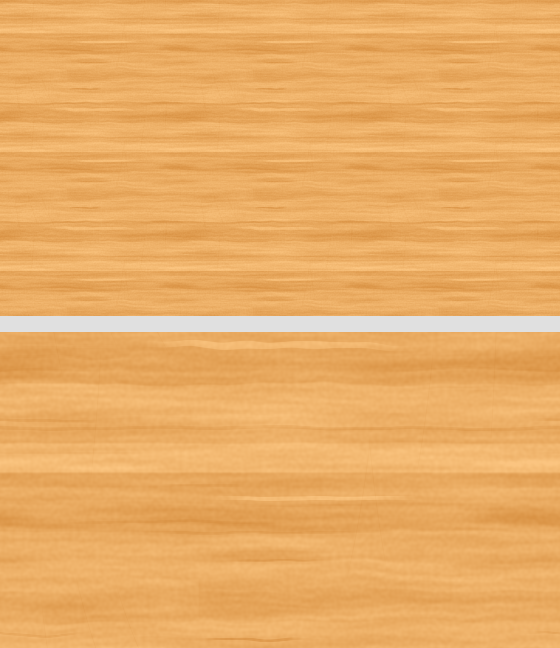
Top: the whole. Bottom: its middle third, enlarged.
A WebGL 2 fragment shader for this texture:

```glsl
#version 300 es
precision highp float;
// Honey-coloured wood made of thin horizontal strips, as one repeating tile.
// Strip tones, soft stains, stretched gradient-noise grain, hairlines and
// faint scratches add up to a single darkness that mixes two wood colours.

uniform vec2 u_resolution;
out vec4 fragColor;

const vec2 TILE_SIZE = vec2(0.588, 0.376);   // in canvas heights
const float TILE_TOP = 0.104;                // offset of the first seam
const vec3 PALE_WOOD = vec3(0.968, 0.748, 0.474);
const vec3 DARK_WOOD = vec3(0.868, 0.598, 0.296);

// Darkness of each strip, from the top of the tile down.
const int STRIPS = 24;
const float STRIP_TONE[STRIPS] = float[](
    0.66, 0.50, 0.62, 0.70, 0.42, 0.42, 0.32, 0.42,
    0.54, 0.48, 0.34, 0.40, 0.27, 0.28, 0.52, 0.60,
    0.74, 0.64, 0.32, 0.26, 0.36, 0.54, 0.16, 0.12);

// Stains: centre in the tile, then half width and half height.
const int STAINS = 6;
const vec4 STAIN[STAINS] = vec4[](
    vec4(0.49, 0.36, 0.20, 0.045), vec4(0.96, 0.70, 0.20, 0.045),
    vec4(0.94, 0.25, 0.18, 0.025), vec4(0.38, 0.13, 0.22, 0.025),
    vec4(0.95, 0.13, 0.15, 0.030), vec4(0.48, 0.24, 0.16, 0.018));

float hash(vec2 cell, float seed) {
    uvec2 k = uvec2(ivec2(cell) + 512);
    uint h = k.x * 1597u + k.y * 51749u + uint(seed) * 7919u;
    h = (h ^ (h >> 15)) * 739391u;
    h = (h ^ (h >> 13)) * 974711u;
    return float((h ^ (h >> 16)) & 65535u) / 65536.0;
}

float cornerSlope(vec2 cell, vec2 offset, vec2 period, float seed) {
    float angle = 6.2832 * hash(mod(cell, period), seed);
    return dot(vec2(cos(angle), sin(angle)), offset);
}

// Gradient noise that wraps once per tile, about -0.7 to 0.7.
float noise(vec2 uv, vec2 period, float seed) {
    vec2 p = uv * period, i = floor(p), f = p - i;
    vec2 w = f * f * f * (f * (f * 6.0 - 15.0) + 10.0);
    vec2 e = vec2(1.0, 0.0);
    float low = mix(cornerSlope(i, f, period, seed),
                    cornerSlope(i + e, f - e, period, seed), w.x);
    float high = mix(cornerSlope(i + e.yx, f - e.yx, period, seed),
                     cornerSlope(i + 1.0, f - 1.0, period, seed), w.x);
    return mix(low, high, w.y);
}

vec2 wrapCentre(vec2 d) { return fract(d + 0.5) - 0.5; }

// Strip tones with a short blend at each upper edge.
float stripTone(float v) {
    float s = fract(v) * float(STRIPS);
    int i = int(s);
    float above = STRIP_TONE[(i + STRIPS - 1) % STRIPS];
    return mix(above, STRIP_TONE[i], smoothstep(0.0, 0.22, fract(s)));
}

float stain(vec2 uv, vec4 shape) {
    vec2 d = abs(wrapCentre(uv - shape.xy)) / shape.zw;
    return (1.0 - smoothstep(0.2, 1.0, d.x)) * (1.0 - smoothstep(0.6, 1.1, d.y));
}

// Horizontal line that tapers to both ends.
float hairline(vec2 uv, vec2 centre, float halfLength, float width, float blur) {
    vec2 d = abs(wrapCentre(uv - centre));
    float taper = 1.0 - smoothstep(0.5, 1.0, d.x / halfLength);
    return taper * (1.0 - smoothstep(width, width + blur, d.y));
}

// Long, slightly bowed scratch that runs mostly upright.
float scratch(vec2 uv, vec2 centre, float lean, float bow, float blur) {
    vec2 d = wrapCentre(uv - centre);
    float across = abs(d.x - lean * d.y - bow * d.y * d.y);
    return (1.0 - smoothstep(0.0, blur, across)) * (1.0 - smoothstep(0.10, 0.22, abs(d.y)));
}

void main() {
    vec2 p = gl_FragCoord.xy / u_resolution.y;
    vec2 uv = (vec2(p.x, 1.0 - p.y) - vec2(0.0, TILE_TOP)) / TILE_SIZE;
    vec2 blur = 1.0 / (u_resolution.y * TILE_SIZE);
    vec2 tile = fract(uv);

    // Strips waver inside the tile but meet its seam straight.
    float waver = noise(uv, vec2(5.0, 9.0), 1.0) + 0.4 * noise(uv, vec2(16.0, 20.0), 2.0);
    vec2 bent = vec2(uv.x, uv.y + 0.022 * waver * 4.0 * tile.y * (1.0 - tile.y));
    float tone = stripTone(bent.y);

    // Grain, from broad streaks to fine speckle.
    tone += 0.34 * noise(bent, vec2(3.0, 26.0), 3.0);
    tone += 0.28 * noise(bent, vec2(5.0, 58.0), 4.0);
    tone += 0.13 * noise(uv, vec2(34.0, 70.0), 5.0);
    tone += 0.17 * noise(uv, vec2(120.0, 78.0), 6.0);

    for (int i = 0; i < STAINS; i++) tone += 0.24 * stain(bent, STAIN[i]);

    // Upright joint where one stained strip begins.
    float joint = smoothstep(0.36, 0.36 + blur.x, tile.x) * (1.0 - smoothstep(0.36, 0.6, tile.x));
    tone += 0.10 * joint * smoothstep(0.30, 0.32, tile.y) * (1.0 - smoothstep(0.40, 0.42, tile.y));

    // Main hairlines: two long dark, one short dark, two pale.
    tone += 0.28 * hairline(bent, vec2(0.20, 0.60), 0.60, 0.003, blur.y);
    tone += 0.24 * hairline(bent, vec2(0.70, 0.88), 0.70, 0.003, blur.y);
    tone += 0.45 * hairline(bent, vec2(0.46, 0.475), 0.10, 0.002, blur.y);
    tone -= 0.50 * hairline(bent, vec2(0.57, 0.075), 0.20, 0.004, blur.y);
    tone -= 0.42 * hairline(bent, vec2(0.50, 0.65), 0.26, 0.006, blur.y);

    // Scattered hairlines and scratches.
    for (int i = 0; i < 18; i++) {
        vec2 id = vec2(i, 0);
        vec2 centre = vec2(hash(id, 11.0), hash(id, 12.0));
        float strength = mix(-0.20, 0.28, hash(id, 13.0));
        tone += strength * hairline(bent, centre, mix(0.08, 0.3, hash(id, 14.0)), 0.002, blur.y);
        if (i < 8) tone += 0.09 * scratch(uv, centre.yx, strength, 0.9 * strength, blur.x);
    }

    fragColor = vec4(mix(PALE_WOOD, DARK_WOOD, clamp(tone, -0.15, 1.15)), 1.0);
}
```
